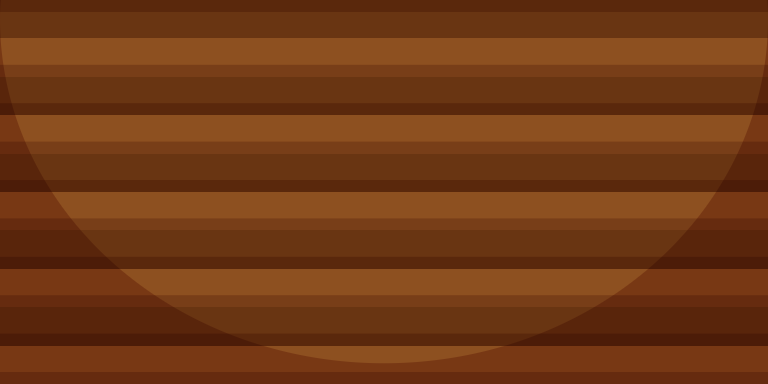
Write a Shadertoy shader that draws this background.

```glsl
// Flat wooden planks in two browns, lit by a large bowl-shaped pool of light.

// Anti-aliased step: 0 below the edge, 1 above it, blended over one pixel.
float softStep(float edge, float x, float pixel) {
    return clamp((x - edge) / pixel + 0.5, 0.0, 1.0);
}

// Ten plank rows of equal height, each with a shaded strip along one side.
vec3 plankColor(float y, float pixel) {
    float row = min(floor(y * 10.0), 9.0);
    float local = y * 10.0 - row;

    // The top row carries its shaded strip on the upper side.
    if (row > 8.5) local = 1.0 - local;
    float face = softStep(0.3125, local, pixel * 10.0);

    vec3 lightPlank = mix(vec3(0.40, 0.17, 0.06), vec3(0.47, 0.22, 0.08), face);
    vec3 darkPlank = mix(vec3(0.30, 0.11, 0.03), vec3(0.35, 0.145, 0.045), face);
    return mix(lightPlank, darkPlank, mod(row, 2.0));
}

// Coverage of the ellipse that hangs from the upper edge.
float lightPool(vec2 uv, float pixel) {
    vec2 radius = vec2(0.5, 0.896);
    vec2 p = (uv - vec2(0.5, 0.95)) / radius;
    vec2 slope = p / (radius * vec2(iResolution.x / iResolution.y, 1.0));
    float signedDistance = (dot(p, p) - 1.0) / max(2.0 * length(slope), 0.001);
    return 1.0 - softStep(0.0, signedDistance, pixel);
}

void mainImage(out vec4 fragColor, in vec2 fragCoord) {
    vec2 uv = fragCoord / iResolution.xy;
    float pixel = 1.0 / iResolution.y;

    vec3 color = plankColor(uv.y, pixel);

    // Warm the wood inside the pool.
    color *= mix(vec3(1.0), vec3(1.18, 1.42, 1.55), lightPool(uv, pixel));
    fragColor = vec4(color, 1.0);
}
```
